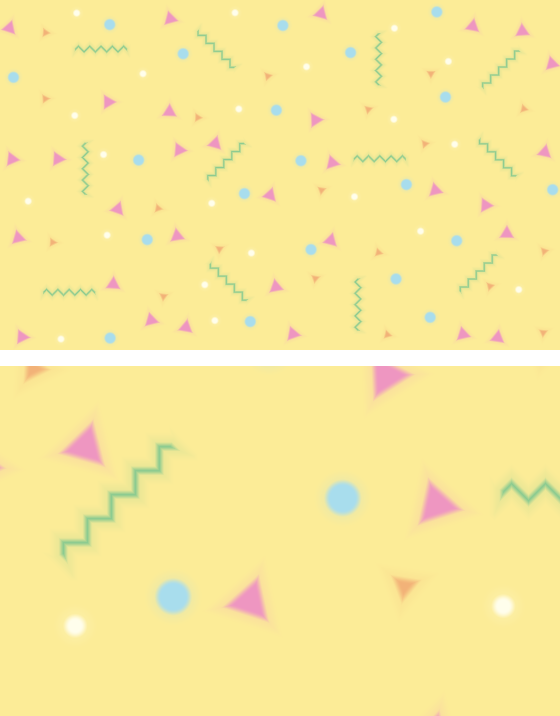
Top: the whole. Bottom: its middle third, enlarged.
Write a WebGL 2 fragment shader that draws this pattern.

```glsl
#version 300 es
precision highp float;
// Pastel confetti: triangles and dots jittered on a brick grid, with a coarser
// grid of zigzag strokes turned in steps of 45 degrees. Grains keep clear of
// the strokes. All lengths are fractions of the canvas height.

uniform vec2 u_resolution;
out vec4 fragColor;

const float PI = 3.14159265;
const vec2 GRAIN_CELL = vec2(0.1143, 0.125);
const vec2 STROKE_CELL = vec2(0.4, 0.3334);
const float STROKE_REACH = 0.074;
const float EDGE_SOFTNESS = 0.0042;
const float HALO_WIDTH = 0.013;
const float HALO_STRENGTH = 0.13;

const vec3 CREAM = vec3(0.988, 0.925, 0.592);
const vec3 PINK = vec3(0.935, 0.590, 0.755);
const vec3 BLUE = vec3(0.660, 0.865, 0.930);
const vec3 ORANGE = vec3(0.950, 0.700, 0.470);
const vec3 WHITE = vec3(1.0, 0.995, 0.925);
const vec3 GREEN = vec3(0.460, 0.770, 0.560);

float hash(vec2 p) {
  return fract(sin(dot(p, vec2(127.1, 311.7))) * 43758.5453);
}

vec2 hash2(vec2 p) {
  return vec2(hash(p + 3.7), hash(p + 19.3));
}

vec2 rotate(vec2 p, float angle) {
  float c = cos(angle), s = sin(angle);
  return vec2(c * p.x + s * p.y, c * p.y - s * p.x);
}

// Distance functions
float circle(vec2 p, float radius) {
  return length(p) - radius;
}

float triangle(vec2 p, float inradius) {
  float third = 2.0 * PI / 3.0;
  float side = mod(atan(p.x, -p.y) + 0.5 * third, third) - 0.5 * third;
  return cos(side) * length(p) - inradius;
}

float zigzag(vec2 p, float period, float halfWidth) {
  float wave = abs(mod(p.x, period) - 0.5 * period) - 0.25 * period;
  float line = abs(p.y - wave) * 0.7071 - halfWidth;
  return max(line, abs(p.x) - STROKE_REACH);
}

// Position of p in the frame of the stroke that shares its coarse cell
vec2 strokeFrame(vec2 p) {
  vec2 cell = floor(p / STROKE_CELL);
  vec2 jitter = (hash2(cell + 41.0) - 0.5) * vec2(0.2, 0.12);
  float turn = mod(3.0 * cell.x + 2.0 * cell.y, 4.0);
  return rotate(p - (cell + 0.5) * STROKE_CELL - jitter, turn * PI / 4.0);
}

// Free when the place is inside the canvas margin and away from strokes
bool isFree(vec2 place, float aspect) {
  vec2 edge = min(place, vec2(aspect, 1.0) - place);
  vec2 q = strokeFrame(place);
  q.x -= clamp(q.x, -STROKE_REACH, STROKE_REACH);
  return min(edge.x, edge.y) > 0.018 && length(q) > 0.045;
}

// Soft-edged ink with a faint tint around it
vec3 paint(vec3 base, vec3 ink, float dist) {
  float soft = max(EDGE_SOFTNESS, 0.7 / u_resolution.y);
  float body = 1.0 - smoothstep(-soft, soft, dist);
  float halo = HALO_STRENGTH * (1.0 - smoothstep(0.0, HALO_WIDTH, dist));
  return mix(base, ink, max(body, halo));
}

// One grain; kind from 0 to 1 picks its shape and colour
vec3 paintGrain(vec3 base, vec2 p, float kind, float tilt) {
  if (kind < 0.36) {
    return paint(base, PINK, triangle(rotate(p, mix(-0.35, 0.6, tilt)), 0.0118));
  }
  if (kind < 0.58) return paint(base, BLUE, circle(p, 0.0158));
  if (kind < 0.79) return paint(base, WHITE, circle(p, 0.0095));
  return paint(base, ORANGE, triangle(rotate(p, mix(0.2, 1.05, tilt)), 0.0068));
}

void main() {
  vec2 p = gl_FragCoord.xy / u_resolution.y;
  float aspect = u_resolution.x / u_resolution.y;
  vec3 color = paint(CREAM, GREEN, zigzag(strokeFrame(p), 0.0323, 0.0021));

  // Grains of the nearby brick cells
  for (int j = -1; j <= 1; j++) {
    for (int i = -1; i <= 1; i++) {
      float row = floor(p.y / GRAIN_CELL.y) + float(j);
      float shift = 0.5 * mod(row, 2.0);
      vec2 cell = vec2(floor(p.x / GRAIN_CELL.x - shift) + float(i), row);
      vec2 jitter = (hash2(cell) - 0.5) * 0.6;
      vec2 place = (cell + 0.5 + vec2(shift, 0.0) + jitter) * GRAIN_CELL;
      float kind = fract(dot(cell, vec2(0.7549, 0.5698)));
      if (isFree(place, aspect)) {
        color = paintGrain(color, p - place, kind, hash(cell + 7.9));
      }
    }
  }
  fragColor = vec4(color, 1.0);
}
```
